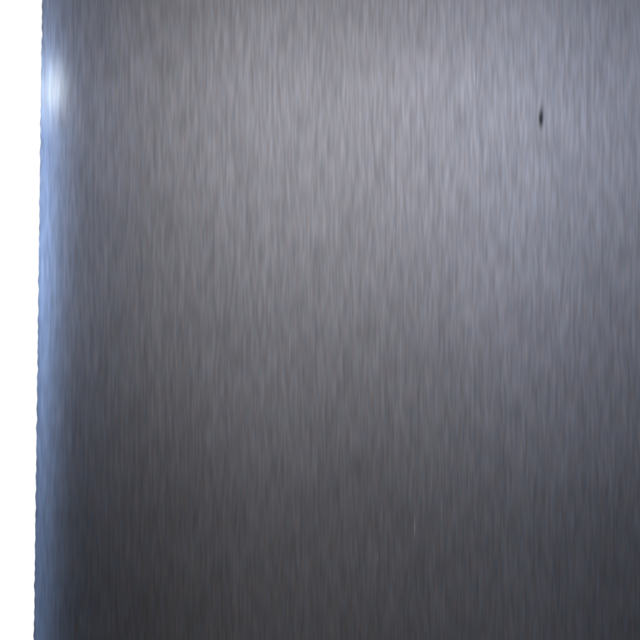
A Shadertoy shader for this texture:

```glsl
// Brushed steel sheet with a bright bluish rim beside a white backdrop.
// Smooth light falloff is layered with vertically stretched gradient noise,
// then a few scattered scratches and one small dark dent are added.

const vec3 BACKDROP = vec3(1.0);
const vec3 NEUTRAL_TINT = vec3(0.99, 0.985, 1.04);
const vec3 COOL_TINT = vec3(0.96, 0.99, 1.12);
const vec3 RIM_LIGHT = vec3(0.23, 0.32, 0.46);
const vec3 HOT_SPOT = vec3(0.28, 0.27, 0.22);

float hash(vec2 p) {
    uvec2 q = uvec2(ivec2(p)) * uvec2(1597334677u, 3812015801u);
    uint n = (q.x ^ q.y) * 1597334677u;
    n = (n ^ (n >> 15u)) * 2246822519u;
    return float((n ^ (n >> 13u)) >> 8u) / 16777216.0;
}

float cornerSlope(vec2 cell, vec2 offset) {
    float angle = 6.28319 * hash(cell);
    return dot(vec2(cos(angle), sin(angle)), offset);
}

float gradientNoise(vec2 p) {
    vec2 cell = floor(p), f = p - cell;
    vec2 u = f * f * f * (f * (f * 6.0 - 15.0) + 10.0);
    vec2 e = vec2(1.0, 0.0);
    float low = mix(cornerSlope(cell, f), cornerSlope(cell + e, f - e), u.x);
    float high = mix(cornerSlope(cell + e.yx, f - e.yx),
                     cornerSlope(cell + 1.0, f - 1.0), u.x);
    return mix(low, high, u.y);
}

// Soft ellipse: 1 at its centre, fading to 0.
float softSpot(vec2 p, vec2 center, vec2 radius) {
    vec2 d = (p - center) / radius;
    return exp(-dot(d, d));
}

// Fine vertical brushing in three widths.
float brushing(vec2 p) {
    return 0.55 * gradientNoise(p * vec2(250.0, 24.0))
         + 0.45 * gradientNoise(p * vec2(143.0, 13.0) + 37.0)
         + 0.22 * gradientNoise(p * vec2(47.0, 5.0) + 91.0);
}

// Broad light: bright in the upper right, dark at the foot and left.
float sheetLight(vec2 p) {
    float light = mix(0.245, 0.585, smoothstep(-0.08, 0.9, p.y));
    light -= 0.07 * smoothstep(0.84, 1.02, p.y);
    light *= mix(0.74, 1.0, smoothstep(0.09, 0.46, p.x));
    light *= 1.0 + 0.07 * softSpot(p, vec2(0.72, 0.75), vec2(0.25, 0.35));
    light *= 1.0 - 0.13 * smoothstep(0.78, 1.02, p.x);
    return light + 0.012 * gradientNoise(p * vec2(3.0, 6.0) + 11.0);
}

// Sparse short bright scratches along the brushing.
float scratches(vec2 p) {
    float sum = 0.0;
    for (int i = 0; i < 14; i++) {
        float id = float(i);
        vec2 center = vec2(hash(vec2(id, 3.0)), hash(vec2(id, 8.0)));
        float halfLength = mix(0.004, 0.016, hash(vec2(id, 15.0)));
        sum += softSpot(p, center, vec2(0.0012, halfLength))
             * hash(vec2(id, 21.0));
    }
    return sum;
}

void mainImage(out vec4 fragColor, in vec2 fragCoord) {
    vec2 p = fragCoord / iResolution.xy;
    float pixel = 1.0 / iResolution.x;

    // Slanted, slightly ragged left edge
    float edge = mix(0.053, 0.066, p.y) + 0.0022 * gradientNoise(vec2(3.0, p.y * 65.0));
    float depth = p.x - edge;

    // Lit metal with a cool cast toward both sides
    float coolness = max(1.0 - smoothstep(0.06, 0.28, p.x),
                         0.75 * smoothstep(0.5, 1.0, p.x));
    vec3 color = sheetLight(p) * mix(NEUTRAL_TINT, COOL_TINT, coolness);

    // Reflected rim glow
    float rimHeight = mix(0.62, 1.0, softSpot(p, vec2(p.x, 0.63), vec2(1.0, 0.3)));
    rimHeight *= 1.0 - 0.55 * smoothstep(0.88, 1.0, p.y);
    float rim = 0.75 * exp(-pow(max(depth, 0.0) / 0.038, 2.0))
              + 0.25 * exp(-max(depth, 0.0) / 0.04);
    color += RIM_LIGHT * rim * rimHeight;
    color += HOT_SPOT * softSpot(p, vec2(0.083, 0.86), vec2(0.022, 0.045));

    // Brushed grain with a faint colour shimmer
    float grain = brushing(p);
    float shimmer = gradientNoise(p * vec2(190.0, 30.0) + 173.0);
    color *= 1.0 + 0.2 * grain;
    color += 0.018 * shimmer * vec3(0.8, -0.2, -0.9);
    color += 0.07 * scratches(p);

    // Small dark dent with a faint tail
    float dent = softSpot(p, vec2(0.845, 0.814), vec2(0.0032, 0.012))
               + 0.35 * softSpot(p, vec2(0.847, 0.825), vec2(0.002, 0.018));
    color *= 1.0 - 0.6 * min(dent, 1.0);

    // Thin shadowed lip, then the backdrop
    float lipBreaks = 0.5 + gradientNoise(vec2(9.0, p.y * 38.0));
    color *= 1.0 - 0.3 * lipBreaks * exp(-abs(depth) / 0.0025);
    float coverage = smoothstep(-pixel, pixel, depth);
    fragColor = vec4(clamp(mix(BACKDROP, color, coverage), 0.0, 1.0), 1.0);
}
```
